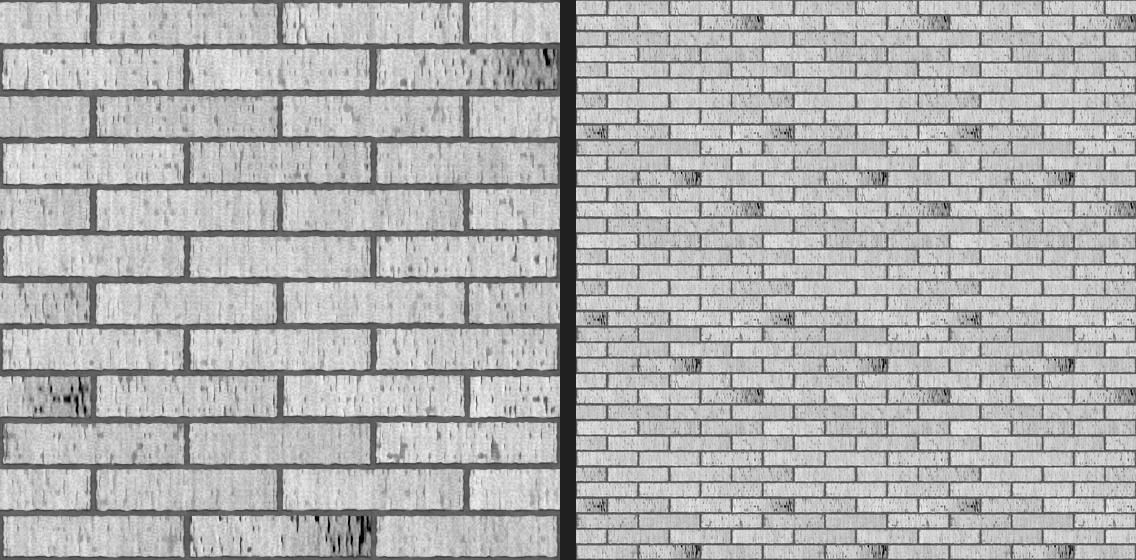
Left, the tile; right, the same tile 3 across and 3 down.
Write a three.js fragment shader that draws this texture.

```glsl
varying vec2 vUv;

const vec2 BRICKS = vec2(3.0, 12.0);          // repeats across and down
const vec2 HALF_SIZE = vec2(0.1618, 0.0366);  // half a brick, in canvas units
const float CORNER = 0.0025;
const float SOFT = 0.0011;                    // edge smoothing
const float WOBBLE = 0.0024;                  // uneven brick outline
const float JITTER = 0.0024;                  // uneven laying
const float SHADOW_WIDTH = 0.0017;
const vec2 STREAK_CELLS = vec2(72.0, 4.5);    // texture cells per brick
const vec2 GROOVE_CELLS = vec2(62.0, 0.8);
const vec2 GRAIN_CELLS = vec2(125.0, 26.0);
const vec2 NO_WRAP = vec2(997.0);
const vec3 BRICK_COLOR = vec3(0.79);
const vec3 MORTAR_COLOR = vec3(0.38);
const vec3 SHADOW_COLOR = vec3(0.2);

float hash(vec2 p) {
  return fract(sin(dot(p, vec2(127.1, 311.7))) * 43758.5453);
}

// Value noise that repeats after a whole number of cells
float noise(vec2 p, vec2 period) {
  vec2 i = floor(p);
  vec2 f = fract(p);
  f = f * f * (3.0 - 2.0 * f);
  vec2 a = mod(i, period);
  vec2 b = mod(i + 1.0, period);
  return mix(mix(hash(a), hash(vec2(b.x, a.y)), f.x),
             mix(hash(vec2(a.x, b.y)), hash(b), f.x), f.y);
}

float roundedBox(vec2 p, vec2 halfSize, float radius) {
  vec2 q = abs(p) - halfSize + radius;
  return length(max(q, 0.0)) + min(max(q.x, q.y), 0.0) - radius;
}

// 1 for the few bricks with a dark burnt end
float isBurnt(vec2 id) {
  float index = id.x + BRICKS.x * id.y;
  return max(step(abs(index - 1.0), 0.5), step(abs(mod(index, 21.0) - 11.0), 0.5));
}

vec3 brickSurface(vec2 local, vec2 id) {
  vec2 seed = floor(vec2(hash(id + 3.1), hash(id + 7.7)) * 400.0);
  float roughness = mix(0.3, 1.0, hash(id + 11.3));
  float burn = isBurnt(id) * smoothstep(0.45, 1.0, local.x);
  roughness += 0.5 * isBurnt(id);

  // Vertical drag marks, with a lit flank beside each crack
  vec2 streakAt = local * STREAK_CELLS + seed;
  streakAt.x += 0.5 * noise(local * vec2(30.0, 9.0) + seed, NO_WRAP);
  float streak = noise(streakAt, NO_WRAP);
  float flank = noise(streakAt + vec2(0.45, 0.08), NO_WRAP);
  float crack = smoothstep(0.68, 0.95, streak);
  float groove = noise(local * GROOVE_CELLS + seed.yx, NO_WRAP);
  float grain = noise(local * GRAIN_CELLS + seed, NO_WRAP);
  float patches = noise(local * vec2(9.0, 2.0) + seed, NO_WRAP);

  // Tone of the whole brick, paler towards the left
  float tone = 0.07 * (hash(id + 19.9) - 0.5) + 0.04 * (0.5 - local.x);
  tone += 0.05 * (patches - 0.5);
  tone += 0.11 * (groove - 0.5) + 0.14 * (grain - 0.5);
  tone += 0.13 * roughness * (flank - streak);
  tone -= crack * roughness * (0.26 + 0.15 * patches);
  tone -= burn * (0.16 + 0.3 * smoothstep(0.35, 0.8, streak));
  return BRICK_COLOR + tone;
}

vec3 mortarSurface(vec2 uv) {
  float fine = noise(uv * vec2(240.0, 300.0), vec2(240.0, 300.0));
  float broad = noise(uv * vec2(40.0, 120.0), vec2(40.0, 120.0));
  return MORTAR_COLOR + 0.06 * (fine - 0.5) + 0.05 * (broad - 0.5);
}

void main() {
  // Running bond: odd rows move by half a brick
  vec2 grid = vUv * BRICKS;
  grid.x -= 0.5 * mod(floor(grid.y), 2.0);
  vec2 id = mod(floor(grid), BRICKS);
  vec2 local = fract(grid);

  // Outline of the brick
  vec2 p = (local - 0.5) / BRICKS;
  p += JITTER * (vec2(hash(id + 23.0), hash(id + 29.0)) - 0.5);
  float edgeNoise = noise(vUv * 150.0, vec2(150.0));
  float d = roundedBox(p, HALF_SIZE, CORNER) + WOBBLE * (edgeNoise - 0.5);
  float brickMask = 1.0 - smoothstep(-SOFT, SOFT, d);

  vec3 color = mix(mortarSurface(vUv), brickSurface(local, id), brickMask);

  // Contact shadow: strong below, broken at the sides, faint above
  vec2 q = abs(p) - HALF_SIZE;
  float side = smoothstep(-0.001, 0.001, q.x - q.y);
  float strength = mix(p.y < 0.0 ? 0.85 : 0.2, 0.6, side);
  float broken = noise(vUv * vec2(70.0, 90.0) + 5.0, vec2(70.0, 90.0));
  strength *= smoothstep(0.0, 0.6, broken);
  float band = d / SHADOW_WIDTH;
  color = mix(color, SHADOW_COLOR, strength * exp(-band * band));

  // Scored line just inside the brick ends
  float score = (q.x + 0.0065 + 0.002 * (edgeNoise - 0.5)) / 0.0012;
  float scoreMask = brickMask * smoothstep(0.35, 0.8, broken);
  color -= 0.25 * scoreMask * exp(-score * score);

  gl_FragColor = vec4(clamp(color, 0.0, 1.0), 1.0);
}
```
